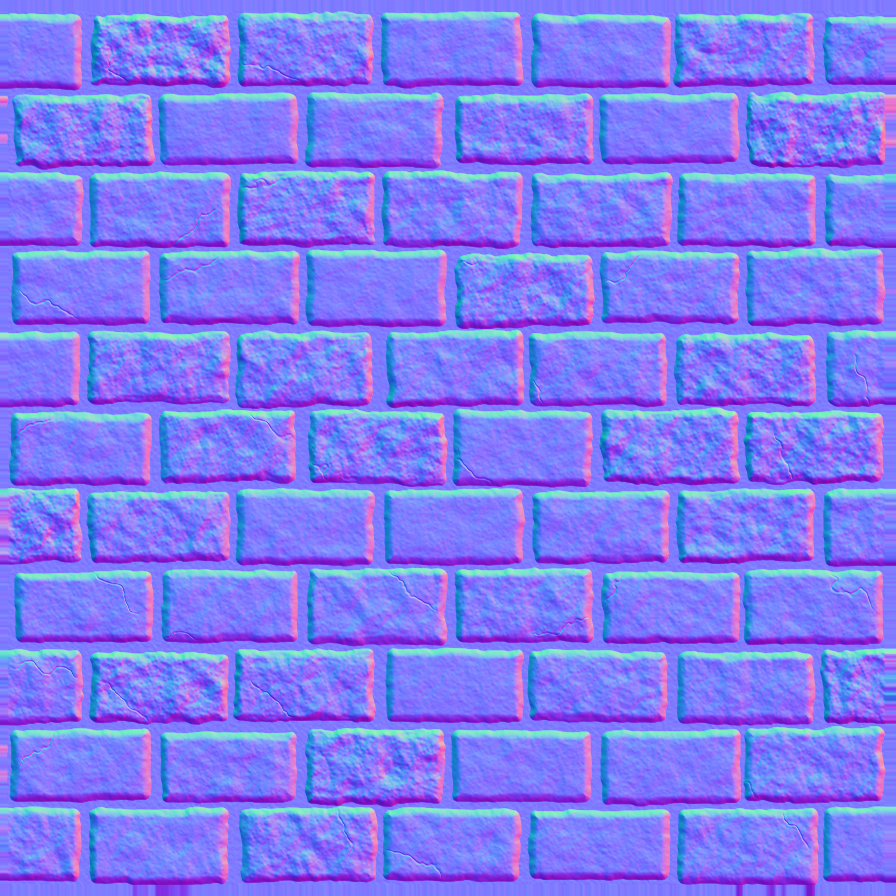
Write a Shadertoy shader that draws this texture map.

```glsl
const vec2 GRID = vec2(6.0, 11.0);            // bricks across and down
const vec2 WALL_MIN = vec2(0.0104, 0.0117);   // lower left of the brick grid
const vec2 PITCH = vec2(0.1637, 0.0888);      // brick spacing
const vec2 CLAMP_MIN = vec2(0.0080, 0.0119);  // surface is stretched outside
const vec2 CLAMP_MAX = vec2(0.9885, 0.9880);
const vec2 HALF_SIZE = vec2(0.0766, 0.0402);
const float ROW_SHIFT = 0.525;
const float CORNER = 0.007;
const float BEVEL_WIDTH = 0.0095;
const float BEVEL_HEIGHT = 0.0085;
const float SHOULDER_WIDTH = 0.022;
const float SHOULDER_HEIGHT = 0.0014;
const float EDGE_WEAR = 0.0042;
const float FACE_RELIEF = 0.0048;
const float MORTAR_RELIEF = 0.00035;
const float CRACK_SHARE = 0.42;
const float CRACK_WIDTH = 0.0011;
const float CRACK_DEPTH = 0.0011;
const float SAMPLE_STEP = 0.0009;
const vec2 TILT = vec2(0.0, -0.035);

float hash(vec2 p) {
    return fract(sin(dot(p, vec2(127.1, 311.7))) * 43758.5453);
}

vec2 hash2(vec2 p) {
    return vec2(hash(p), hash(p + 19.7));
}

// Value noise with a quintic fade, so that its slopes stay smooth
float noise(vec2 p) {
    vec2 i = floor(p), f = fract(p);
    f = f * f * f * (f * (f * 6.0 - 15.0) + 10.0);
    return mix(mix(hash(i), hash(i + vec2(1, 0)), f.x),
               mix(hash(i + vec2(0, 1)), hash(i + vec2(1, 1)), f.x), f.y);
}

float fbm(vec2 p) {
    float sum = 0.0, amplitude = 1.0;
    for (int i = 0; i < 4; i++) {
        sum += amplitude * (noise(p) - 0.5);
        p = mat2(1.6, 1.2, -1.2, 1.6) * p + 7.3;
        amplitude *= 0.48;
    }
    return sum;
}

float roundedBox(vec2 p, vec2 halfSize, float radius) {
    vec2 d = abs(p) - halfSize + radius;
    return length(max(d, 0.0)) + min(max(d.x, d.y), 0.0) - radius;
}

// Wandering hairline across one corner of some bricks
float crack(vec2 p, vec2 id) {
    if (hash(id + 5.3) > CRACK_SHARE) return 0.0;
    vec2 side = sign(hash2(id + 1.7) - 0.5);
    vec2 center = side * HALF_SIZE * mix(0.45, 0.85, hash(id + 8.1));
    vec2 normal = normalize(side * mix(vec2(0.15), vec2(1.0), hash2(id + 3.9)));
    vec2 q = p - center;
    float wander = (noise(p * 55.0 + id * 7.0) - 0.5) * 0.018
                 + (noise(p * 190.0 + id * 3.0) - 0.5) * 0.004;
    float across = (dot(q, normal) + wander) / CRACK_WIDTH;
    float along = abs(dot(q, vec2(-normal.y, normal.x)));
    return exp(-across * across) * (1.0 - smoothstep(0.025, 0.042, along));
}

float surfaceHeight(vec2 p) {
    // Running bond: every other row is shifted
    vec2 cell = (p - WALL_MIN) / PITCH;
    float row = clamp(floor(cell.y), 0.0, GRID.y - 1.0);
    cell.x -= ROW_SHIFT * (1.0 - mod(row, 2.0));
    vec2 id = vec2(floor(cell.x), row);
    vec2 q = (cell - id - 0.5) * PITCH;

    // Placement, size and slight turn of each brick
    q -= (hash2(id + 11.3) - 0.5) * vec2(0.0050, 0.0032);
    float turn = (hash(id + 23.1) - 0.5) * 0.028;
    q += turn * vec2(-q.y, q.x);
    vec2 halfSize = HALF_SIZE + (hash2(id + 31.9) - 0.5) * vec2(0.0030, 0.0036);
    float roughness = mix(0.35, 1.75, pow(hash(id + 47.3), 1.8));

    // Worn outline
    vec2 grain = q + id * 3.17;
    float wear = (noise(grain * 48.0) - 0.5) + 0.45 * (noise(grain * 140.0) - 0.5);
    float inside = -roundedBox(q, halfSize, CORNER)
                 + wear * EDGE_WEAR * mix(0.6, 1.0, roughness);

    // Rounded edge and soft shoulder
    float bevel = 1.0 - clamp(inside / BEVEL_WIDTH, 0.0, 1.0);
    float shoulder = 1.0 - clamp(inside / SHOULDER_WIDTH, 0.0, 1.0);
    float h = BEVEL_HEIGHT * (1.0 - bevel * bevel)
            + SHOULDER_HEIGHT * (1.0 - shoulder * shoulder);

    // Stone face: mottling, creases and cracks
    float crease = abs(noise(grain * vec2(38.0, 30.0) + 4.0 * grain.yx) - 0.5);
    float face = FACE_RELIEF * fbm(grain * 42.0) + 0.0022 * crease;
    float onBrick = smoothstep(0.0, 0.006, inside);
    h += onBrick * (roughness * face - CRACK_DEPTH * crack(q, id));

    // Fine grain everywhere
    return h + MORTAR_RELIEF * (noise(p * 260.0) + 0.6 * noise(p * 430.0 + 9.1));
}

void mainImage(out vec4 fragColor, in vec2 fragCoord) {
    vec2 uv = fragCoord / iResolution.xy;
    vec2 p = clamp(uv, CLAMP_MIN, CLAMP_MAX);

    // Central differences give the slope, encoded as a tangent-space normal
    vec2 e = vec2(SAMPLE_STEP, 0.0);
    vec2 slope = vec2(surfaceHeight(p + e.xy) - surfaceHeight(p - e.xy),
                      surfaceHeight(p + e.yx) - surfaceHeight(p - e.yx))
               / (2.0 * SAMPLE_STEP);
    vec3 normal = normalize(vec3(TILT - slope, 1.0));
    fragColor = vec4(normal * 0.5 + 0.5, 1.0);
}
```
